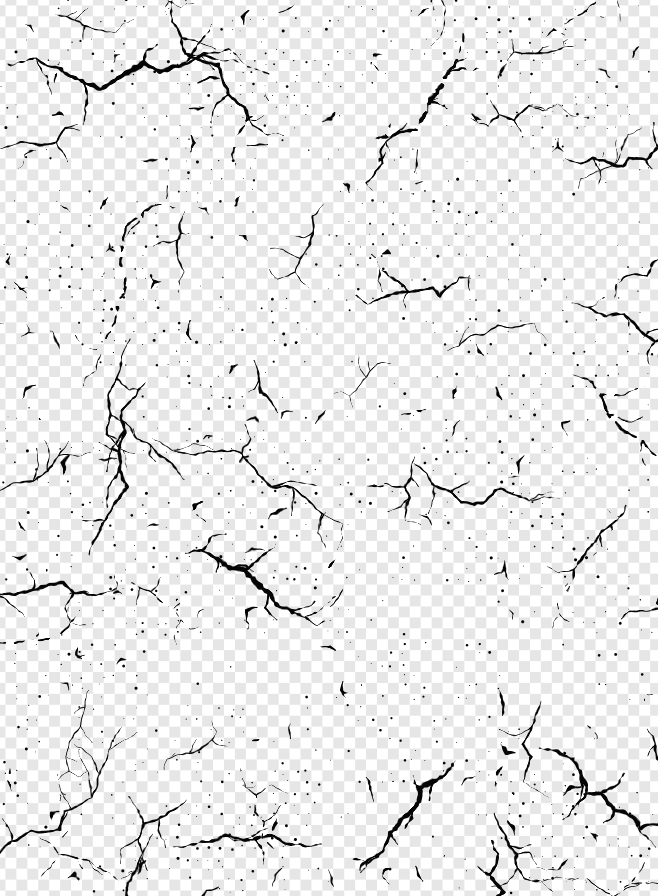
Reproduce this texture procedurally as a WebGL 2 fragment shader.

```glsl
#version 300 es
precision highp float;
// Branching black cracks, short chips and fine specks over a pale checkerboard.
// Each grid cell may hold one crack: a random walk of tapered segments with
// side branches. Layered sines roughen the edges and break some cracks up.

uniform vec2 u_resolution;
out vec4 fragColor;

struct CrackStyle {
    float cell;       // grid spacing
    int steps;        // segments along the trunk
    float stepLength;
    float halfWidth;
    float branching;  // chance of a branch at each step
    float chance;     // chance that a cell is filled
    float seed;
};

float rand(vec2 id, float k) {
    return fract(sin(dot(id, vec2(127.1, 311.7)) + k * 74.7) * 43758.5453);
}

vec2 heading(float angle) {
    return vec2(cos(angle), sin(angle));
}

// Smooth irregular value, roughly -1 to 1
float ripple(vec2 p) {
    return 0.5 * (sin(p.x + 1.7 * sin(p.y * 0.83)) + sin(p.y * 1.21 + 1.9 * sin(p.x * 0.71 + 2.0)));
}

// Signed distance to a segment whose half width runs from wa to wb
float taperedSegment(vec2 p, vec2 a, vec2 b, float wa, float wb) {
    vec2 ab = b - a;
    float t = clamp(dot(p - a, ab) / dot(ab, ab), 0.0, 1.0);
    return length(p - a - ab * t) - mix(wa, wb, t);
}

float trunkWidth(float t, float peak) {
    float x = (t - peak) / (t < peak ? peak : 1.0 - peak);
    return 1.0 - 0.75 * x * x;
}

// One crack: bent trunk plus two-segment side branches
float crack(vec2 p, vec2 centre, vec2 id, CrackStyle s, float stepLength) {
    float count = float(s.steps);
    float lean = rand(id, 1.0) * 2.0 - 1.0;
    float angle = -0.55 + 1.55 * lean;
    float curl = (rand(id, 2.0) - 0.5) * 2.0;
    float width = s.halfWidth * mix(0.5, 1.25, rand(id, 3.0));
    float peak = mix(0.25, 0.75, rand(id, 4.0));
    vec2 a = centre - heading(angle) * stepLength * count * 0.5;
    float d = 1.0;
    for (int i = 0; i < s.steps; i++) {
        float k = float(i) * 7.0 + 10.0;
        float t = float(i) / count;
        float turn = angle + curl * (t - 0.5) + (rand(id, k) - 0.5) * 1.35;
        vec2 b = a + heading(turn) * stepLength * mix(0.7, 1.2, rand(id, k + 1.0));
        float wa = width * trunkWidth(t, peak);
        float wb = width * trunkWidth(t + 1.0 / count, peak);
        d = min(d, taperedSegment(p, a, b, wa, wb));
        if (rand(id, k + 2.0) < s.branching) {
            float side = rand(id, k + 3.0) < 0.5 ? -1.0 : 1.0;
            float branchTurn = turn + side * mix(0.6, 1.4, rand(id, k + 4.0));
            float reach = stepLength * mix(0.35, 1.1, rand(id, k + 5.0));
            vec2 c = b + heading(branchTurn) * reach;
            vec2 e = c + heading(branchTurn + (rand(id, k + 6.0) - 0.5) * 1.8) * reach;
            d = min(d, taperedSegment(p, b, c, wb * 0.8, wb * 0.5));
            d = min(d, taperedSegment(p, c, e, wb * 0.5, wb * 0.2));
        }
        a = b;
    }
    // Rough edges everywhere, broken gaps on some cracks
    float crumble = smoothstep(0.5, 0.9, rand(id, 5.0));
    float gaps = smoothstep(0.0, 0.5, ripple(p * 290.0 + id));
    return d + width * (0.3 * ripple(p * 520.0) + 1.5 * crumble * gaps);
}

// Nearest crack among the surrounding grid cells
float crackLayer(vec2 p, CrackStyle s) {
    vec2 home = floor(p / s.cell);
    float d = 1.0;
    for (int y = -1; y <= 1; y++) {
        for (int x = -1; x <= 1; x++) {
            vec2 cellId = home + vec2(x, y);
            vec2 id = cellId + s.seed;
            if (rand(id, 6.0) > s.chance) continue;
            vec2 centre = (cellId + mix(vec2(0.2), vec2(0.8), vec2(rand(id, 7.0), rand(id, 8.0)))) * s.cell;
            float stepLength = s.stepLength * mix(0.6, 1.1, rand(id, 9.0));
            if (distance(p, centre) > stepLength * (0.5 * float(s.steps) + 2.4)) continue;
            d = min(d, crack(p, centre, id, s, stepLength));
        }
    }
    return d;
}

// Cellular dots, thinned out by a slow clustering field
float specks(vec2 p, float cell, float maxRadius, float density) {
    vec2 id = floor(p / cell);
    vec2 centre = (id + 0.25 + 0.5 * vec2(rand(id, 1.0), rand(id, 2.0))) * cell;
    float cluster = density * (1.0 + ripple(p * 19.0 + 4.0));
    if (rand(id, 3.0) > cluster) return 1.0;
    return length(p - centre) - maxRadius * mix(0.2, 1.0, pow(rand(id, 4.0), 2.0));
}

// Antialiased square wave, -1 to 1
vec2 squareWave(vec2 x, float cellPixels) {
    return clamp((abs(fract(x * 0.5) - 0.5) - 0.25) * 4.0 * cellPixels, -1.0, 1.0);
}

void main() {
    float pixel = 1.0 / u_resolution.y;
    vec2 p = gl_FragCoord.xy * pixel;

    // Checkerboard
    float rows = 82.0;
    vec2 wave = squareWave(p * rows, u_resolution.y / rows);
    float paper = mix(0.9, 1.0, 0.5 + 0.5 * wave.x * wave.y);

    // Jagged wander of all the lines
    vec2 q = p + 0.0016 * vec2(ripple(p * 150.0), ripple(p.yx * 140.0 + 5.0))
               + 0.0006 * vec2(ripple(p * 390.0 + 2.0), ripple(p.yx * 370.0));

    float d = crackLayer(q, CrackStyle(0.2, 10, 0.026, 0.0020, 0.45, 0.85, 13.0));
    d = min(d, crackLayer(q, CrackStyle(0.13, 6, 0.019, 0.0011, 0.6, 0.6, 47.0)));
    d = min(d, crackLayer(q, CrackStyle(0.05, 2, 0.011, 0.0018, 0.12, 0.33, 91.0)));
    d = min(d, specks(p, 0.012, 0.0017, 0.24));

    float ink = clamp(0.5 - d / pixel, 0.0, 1.0);
    fragColor = vec4(vec3(mix(paper, 0.02, ink)), 1.0);
}
```
